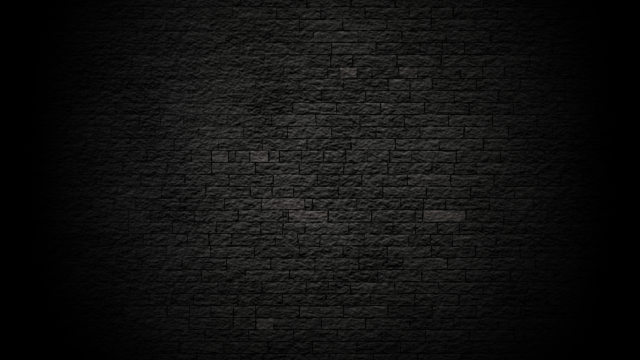
Reproduce this texture procedurally as a Shadertoy shader.

```glsl
float hash(vec2 p) {
    p = fract(p * vec2(0.1031, 0.1137));
    p += dot(p, p.yx + 33.33);
    return fract((p.x + p.y) * p.x * 17.0);
}

float gradientDot(vec2 cell, vec2 offset) {
    float angle = 6.2832 * hash(cell);
    return dot(vec2(cos(angle), sin(angle)), offset);
}

float gradientNoise(vec2 p) {
    vec2 i = floor(p), f = fract(p);
    vec2 u = f * f * f * (f * (f * 6.0 - 15.0) + 10.0);
    vec2 e = vec2(0.0, 1.0);
    return mix(
        mix(gradientDot(i, f), gradientDot(i + e.yx, f - e.yx), u.x),
        mix(gradientDot(i + e.xy, f - e.xy), gradientDot(i + e.yy, f - e.yy), u.x),
        u.y);
}

// Rough stone height, stretched along the courses
float stoneHeight(vec2 p) {
    float height = 0.0, amplitude = 0.45;
    p = p * vec2(34.0, 52.0) + 50.0;
    for (int i = 0; i < 3; i++) {
        height += amplitude * gradientNoise(p);
        p = p * 1.9 + 17.0;
        amplitude *= 0.85;
    }
    return height;
}

// Pale bricks: centre x, course index, half width
const vec3 paleBricks[9] = vec3[9](
    vec3(0.611, 1, 0.024), vec3(0.720, 1, 0.026), vec3(0.787, -3, 0.061),
    vec3(0.856, -4, 0.055), vec3(1.192, -1, 0.060), vec3(1.234, -4, 0.060),
    vec3(0.968, 8, 0.024), vec3(1.134, 8, 0.026), vec3(0.736, -13, 0.025));

void mainImage(out vec4 fragColor, in vec2 fragCoord) {
    vec2 p = fragCoord / iResolution.y;
    float pixel = 1.0 / iResolution.y;

    // Uneven courses in running bond
    vec2 wall = p + 0.003 * vec2(gradientNoise(p * 19.0 + 9.0), gradientNoise(p * 13.0 + 40.0));
    float courseY = (wall.y - 0.516) / 0.0332;
    float course = floor(courseY);
    float brickX = wall.x / 0.1227 - 0.77 - 0.58 * course;
    brickX += 0.12 * (hash(vec2(course + 80.0, 3.0)) - 0.5);
    vec2 brickId = vec2(floor(brickX), course) + 90.0;
    float along = fract(brickX), across = fract(courseY);
    float sideGap = min(along, 1.0 - along) * 0.1227;
    float bedGap = min(across, 1.0 - across) * 0.0332;

    // A few bricks are cut in half
    if (hash(brickId + 31.0) > 0.88) sideGap = min(sideGap, abs(along - 0.5) * 0.1227);

    float pale = 0.0;
    for (int i = 0; i < 9; i++) {
        vec3 brick = paleBricks[i];
        float edge = abs(wall.x - brick.x) - brick.z;
        if (abs(course - brick.y) < 0.5 && edge < 0.012) {
            sideGap = abs(edge);
            pale = smoothstep(0.001, -0.003, edge) * (0.5 + 0.5 * hash(brick.xy + 7.0));
        }
    }

    // Mortar fades beneath the worn patch and toward both sides
    float worn = smoothstep(0.36, 0.12, length((p - vec2(0.60, 0.80)) * vec2(1.0, 1.3)));
    worn = max(worn, 0.7 * smoothstep(0.65, 0.25, p.x));
    worn = max(worn, 0.5 * smoothstep(1.25, 1.6, p.x));
    float chip = 0.0028 * gradientNoise(p * 65.0 + 6.0);
    float gap = min(sideGap, bedGap) + chip;
    float face = smoothstep(-0.0003, 0.0012 + pixel * 0.7, gap);
    face = mix(face, 1.0, 0.65 * worn);

    // Surface relief lit from above
    float height = stoneHeight(p);
    float relief = height - stoneHeight(p + vec2(-0.0015, 0.0045));
    float tone = 0.123 + 0.035 * (hash(brickId) - 0.5);
    tone += 0.22 * relief + 0.07 * height;
    tone += 0.04 * gradientNoise(p * 6.0 + 20.0);
    tone += 0.035 * smoothstep(0.6, 0.85, across) * (1.0 - worn);
    tone += 0.07 * pale;
    tone = mix(0.025 + 0.08 * max(relief, 0.0), max(tone, 0.012), face);

    // Broad pool of light with black borders
    vec2 spread = vec2(p.x < 0.86 ? 0.86 : 0.96, p.y > 0.54 ? 0.93 : 0.86);
    float radius = length((p - vec2(0.86, 0.54)) / spread);
    float light = 1.25 * smoothstep(1.02, 0.08, radius);
    light *= smoothstep(0.02, 0.22, p.x) * smoothstep(1.75, 1.55, p.x);

    vec3 tint = mix(vec3(0.96, 1.01, 0.97), vec3(1.01, 1.0, 0.98), smoothstep(0.2, 0.8, p.x));
    tint += pale * vec3(0.04, 0.0, -0.02);
    fragColor = vec4(clamp(tone * light * tint, 0.0, 1.0), 1.0);
}
```
